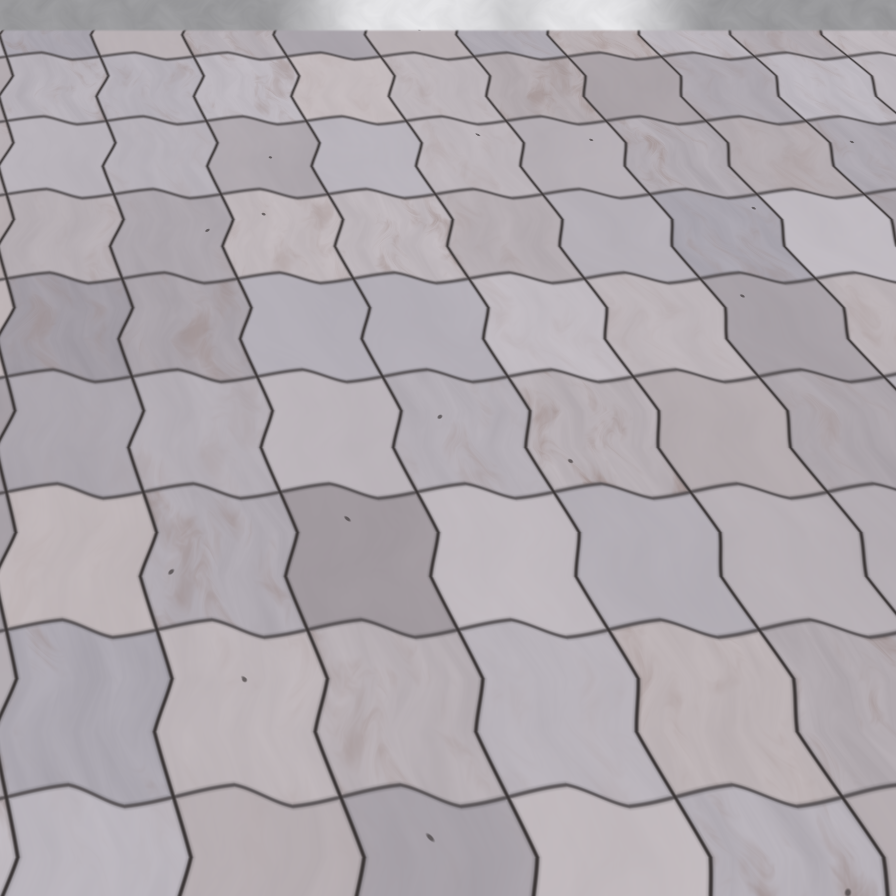
Write a three.js fragment shader that draws this texture.

```glsl
// Wavy-edged marble paving receding in perspective, below a strip of pale wall.
varying vec2 vUv;

// Perspective, measured downwards from the top edge
const float WALL_HEIGHT = 0.034;
const float ROW_HORIZON = -1.0365;
const float ROW_DEPTH = 17.9375;
const float ROW_OFFSET = 16.319;
const float COLUMN_HORIZON = -0.9857;
const float COLUMN_SPREAD = 0.0995;
const float COLUMN_ORIGIN = 0.0078;

// Joints, widths relative to a tile
const float JOINT_HALF_WIDTH = 0.0095;
const float SHADOW_HALF_WIDTH = 0.034;
const float EDGE_SOFTNESS = 0.0016;
const vec3 JOINT_COLOR = vec3(0.22, 0.20, 0.20);
const vec3 CROSS_JOINT_COLOR = vec3(0.33, 0.31, 0.32);

// Stone and wall
const vec3 STONE_DARK = vec3(0.615, 0.595, 0.625);
const vec3 STONE_LIGHT = vec3(0.760, 0.735, 0.755);
const vec3 WARM_SHIFT = vec3(0.022, 0.002, -0.022);
const vec3 STAIN_COLOR = vec3(0.56, 0.48, 0.46);
const vec3 WALL_GRAY = vec3(0.60, 0.60, 0.61);
const vec3 WALL_BRIGHT = vec3(0.89, 0.89, 0.90);

float hash(vec2 p) {
  return fract(sin(dot(p, vec2(127.1, 311.7))) * 43758.55);
}

// Layered, warped sines, roughly -1 to 1
float marble(vec2 p) {
  float sum = 0.0;
  float weight = 0.5;
  for (int i = 0; i < 5; i++) {
    p += 0.6 * sin(p.yx * 1.3 + float(i) * 2.1);
    sum += weight * sin(p.x) * cos(p.y * 0.8 + 1.0);
    p = mat2(1.55, 0.75, -0.75, 1.55) * p;
    weight *= 0.62;
  }
  return sum;
}

// Periodic zigzag between two heights, each reached at its own phase
float zigzag(float t, vec2 heights, vec2 phases, float roundness) {
  float span = phases.y - phases.x;
  float f = fract(t - phases.x);
  float ramp = f < span ? f / span : (1.0 - f) / (1.0 - span);
  return mix(heights.x, heights.y, mix(ramp, smoothstep(0.0, 1.0, ramp), roundness));
}

float nearestJoint(float t) {
  return abs(fract(t + 0.5) - 0.5);
}

float band(float d, float halfWidth) {
  return 1.0 - smoothstep(halfWidth - EDGE_SOFTNESS, halfWidth + EDGE_SOFTNESS, d);
}

vec3 stone(vec2 id, vec2 local) {
  float tone = hash(id + 3.7);
  float warmth = hash(id + 19.3);
  float veining = hash(id + 41.9);
  vec2 seed = 20.0 * vec2(hash(id + 7.1), hash(id + 11.6));
  vec3 color = mix(STONE_DARK, STONE_LIGHT, sqrt(tone));
  color += WARM_SHIFT * (warmth - 0.4);

  // Broad clouds, lengthwise streaks and rusty stains
  vec2 slanted = local + vec2(0.35 * (warmth - 0.5) * local.y, 0.0);
  float clouds = marble(slanted * vec2(3.0, 2.0) + seed);
  float streaks = marble(slanted * vec2(13.0, 2.5) + seed.yx);
  float mottle = marble(slanted * vec2(11.0, 7.0) - seed);
  color += 0.016 * clouds + 0.035 * veining * streaks;
  float stain = smoothstep(-0.05, 0.9, 0.5 * clouds + 0.55 * mottle + 0.35 * streaks);
  color = mix(color, STAIN_COLOR, stain * veining * veining * 0.65);

  // A pit in a few of the tiles
  vec2 pit = vec2(hash(id + 53.2), hash(id + 67.4)) * 0.7 + 0.15;
  float pitMask = 1.0 - smoothstep(0.008, 0.025, length(local - pit));
  return mix(color, JOINT_COLOR, 0.65 * pitMask * step(0.72, hash(id + 83.0)));
}

vec3 floorColor(float x, float y) {
  float depth = y - ROW_HORIZON;
  float rowSize = depth * depth / ROW_DEPTH;
  float columnSize = COLUMN_SPREAD * (y - COLUMN_HORIZON);
  vec2 grid = vec2((x - COLUMN_ORIGIN) / columnSize, ROW_OFFSET - ROW_DEPTH / depth);

  // Bend both families of joints
  vec2 tile = grid;
  tile.x -= zigzag(grid.y, vec2(0.062, -0.082), vec2(0.32, 0.64), 0.15);
  tile.y -= zigzag(grid.x, vec2(-0.060, 0.056), vec2(0.37, 0.70), 0.5);
  vec3 color = stone(floor(tile), fract(tile));

  float columnDist = nearestJoint(tile.x) * columnSize * 0.92;
  float rowDist = nearestJoint(tile.y) * rowSize;
  float shadowWidth = SHADOW_HALF_WIDTH * columnSize;
  float shadow = 1.0 - smoothstep(0.0, shadowWidth, min(columnDist, rowDist));
  color *= 1.0 - 0.22 * shadow;

  float jointWidth = JOINT_HALF_WIDTH * columnSize;
  color = mix(color, CROSS_JOINT_COLOR, 0.85 * band(rowDist, jointWidth));
  return mix(color, JOINT_COLOR, 0.95 * band(columnDist, jointWidth));
}

vec3 wallColor(float x, float y) {
  float glow = smoothstep(0.29, 0.42, x) * (1.0 - smoothstep(0.68, 0.80, x));
  glow *= 1.0 - 0.3 * exp(-pow((x - 0.57) / 0.04, 2.0));
  return mix(WALL_GRAY, WALL_BRIGHT, glow) + 0.03 * marble(vec2(x, y) * 90.0);
}

void main() {
  float y = 1.0 - vUv.y;
  float onFloor = smoothstep(WALL_HEIGHT - 0.002, WALL_HEIGHT + 0.002, y);
  vec3 color = mix(wallColor(vUv.x, y), floorColor(vUv.x, y), onFloor);
  gl_FragColor = vec4(color, 1.0);
}
```
